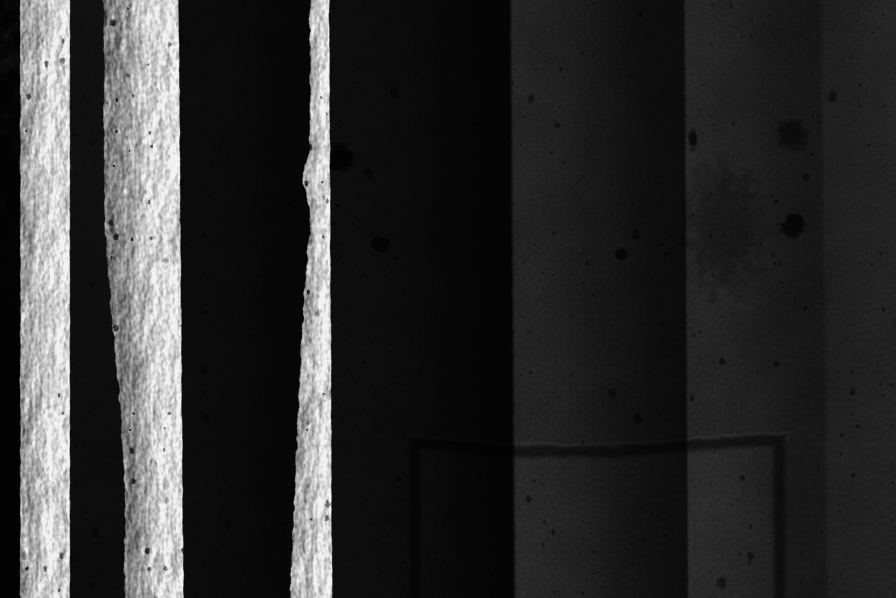
Reproduce this texture procedurally as a WebGL 1 fragment shader.

```glsl
precision highp float;
uniform vec2 u_resolution;

vec2 hash2(vec2 cell) {
  vec2 q = vec2(dot(cell, vec2(127.1, 311.7)), dot(cell, vec2(269.5, 183.3)));
  return fract(sin(q) * 43758.545);
}

float gradDot(vec2 cell, vec2 f, vec2 corner) {
  return dot(hash2(cell + corner) * 2.0 - 1.0, f - corner);
}

float gradientNoise(vec2 p) {
  vec2 cell = floor(p), f = fract(p);
  vec2 w = f * f * f * (f * (f * 6.0 - 15.0) + 10.0);
  float low = mix(gradDot(cell, f, vec2(0.0)), gradDot(cell, f, vec2(1.0, 0.0)), w.x);
  float high = mix(gradDot(cell, f, vec2(0.0, 1.0)), gradDot(cell, f, vec2(1.0)), w.x);
  return mix(low, high, w.y);
}

float fbm(vec2 p) {
  float sum = 0.0, amp = 1.0;
  for (int i = 0; i < 4; i++) {
    sum += amp * gradientNoise(p);
    p = p * 2.03 + 17.3;
    amp *= 0.55;
  }
  return sum;
}

// Soft step centred on an edge
float edge(float x, float at, float soft) {
  return smoothstep(at - soft, at + soft, x);
}

float band(float x, float left, float right, float soft) {
  return edge(x, left, soft) * (1.0 - edge(x, right, soft));
}

// Irregular round mark
float stain(vec2 p, vec2 centre, vec2 radius, float soft) {
  float d = length((p - centre) / radius) + 0.7 * fbm(p * 45.0);
  return 1.0 - smoothstep(1.0 - soft, 1.0 + soft, d);
}

// Small random pits, one candidate per cell
float pits(vec2 p, float scale, float density) {
  vec2 q = p * scale, cell = floor(q);
  vec2 h = hash2(cell), k = hash2(cell + 41.7);
  float radius = mix(0.06, 0.2, k.y * k.y);
  vec2 d = (fract(q) - 0.3 - 0.4 * h) * vec2(1.0, 0.75);
  float r = length(d) + 0.09 * gradientNoise(q * 7.0);
  return step(k.x, density) * (1.0 - smoothstep(radius * 0.5, radius * 1.2, r));
}

// Sunlit plaster strip, shaded towards its left side
float plaster(vec2 p, float left, float right, float shade) {
  float across = clamp((p.x - left) / (right - left), 0.0, 1.0);
  float tone = mix(0.84 - shade, 0.86, smoothstep(0.0, 0.75, across));
  tone += 0.19 * gradientNoise(p * vec2(150.0, 9.0));
  tone += 0.22 * gradientNoise(p * vec2(190.0, 120.0));
  tone += 0.12 * fbm(p * vec2(32.0, 14.0));
  float chip = fbm(p * vec2(48.0, 22.0) + 8.0);
  float relief = chip - fbm((p + vec2(0.004, -0.002)) * vec2(48.0, 22.0) + 8.0);
  tone += 0.45 * relief - 0.35 * smoothstep(0.42, 0.65, chip);
  tone -= 0.45 * pits(p, 34.0, 0.2);
  return clamp(tone, 0.12, 0.95);
}

// Shadowed panel fading from its left edge to its right edge
float panel(float x, float left, float right, float from, float to) {
  return mix(from, to, smoothstep(0.0, 1.0, (x - left) / (right - left)));
}

void main() {
  vec2 p = gl_FragCoord.xy / u_resolution * vec2(1.5, 1.0);
  float down = 1.0 - p.y;
  float soft = max(0.0015, 0.8 / u_resolution.y);
  float rough = 0.004 * fbm(vec2(p.x * 8.0, p.y * 42.0));

  // Shadowed panels
  float e1 = 0.855 + 0.007 * down + rough * 0.4;
  float e2 = 1.146 + 0.006 * down + rough * 0.3;
  float e3 = 1.375 + 0.010 * down + rough * 0.5;
  float wall = panel(p.x, 0.57, e1, 0.052, 0.016);
  wall = mix(wall, panel(p.x, e1, e2, 0.135, 0.045), edge(p.x, e1, 0.004));
  wall = mix(wall, panel(p.x, e2, e3, 0.145, 0.085), edge(p.x, e2, 0.003));
  wall = mix(wall, panel(p.x, e3, 1.5, 0.115, 0.135), edge(p.x, e3, 0.006));
  float recess = panel(p.x, 0.30, 0.51, 0.045, 0.026);
  recess = mix(0.065 - 0.02 * down, recess, edge(p.x, 0.24, 0.02));
  wall = mix(recess, wall, edge(p.x, 0.54, 0.01));
  float gap = 0.012 + 0.09 * smoothstep(0.4, 1.0, p.y) * max(fbm(p * 22.0), 0.0);
  wall = mix(gap, wall, edge(p.x, 0.06, 0.01));

  // Sunken rectangle with a dark groove and a faint lit rim
  float top = 0.257 - 0.012 * smoothstep(0.70, 0.88, p.x) + 0.018 * smoothstep(1.0, 1.3, p.x);
  vec2 box = vec2(abs(p.x - 1.0) - 0.305, p.y - top) + 0.004 * fbm(p * 28.0);
  float rim = max(box.x, box.y);
  wall *= 1.0 + 0.15 * (1.0 - edge(rim, -0.01, 0.008));
  wall *= 1.0 - 0.48 * band(rim, -0.009, 0.009, 0.006);
  wall *= 1.0 + 0.35 * band(rim, 0.010, 0.014, 0.003) * edge(box.y, 0.0, 0.01);

  // Weathering
  wall *= 1.0 + 0.16 * fbm(p * 9.0) + 0.22 * gradientNoise(p * 150.0);
  wall *= 1.0 - 0.5 * pits(p, 22.0, 0.12);
  wall *= 1.0 - 0.4 * pits(p + 3.1, 60.0, 0.12);
  wall *= 1.0 - 0.30 * stain(p, vec2(1.21, 0.62), vec2(0.06, 0.095), 0.5);
  wall *= 1.0 - 0.75 * stain(p, vec2(1.328, 0.623), vec2(0.019), 0.35);
  wall *= 1.0 - 0.55 * stain(p, vec2(1.324, 0.775), vec2(0.024), 0.5);
  wall *= 1.0 - 0.80 * stain(p, vec2(0.567, 0.736), vec2(0.020, 0.024), 0.3);
  wall *= 1.0 - 0.70 * stain(p, vec2(0.638, 0.592), vec2(0.014), 0.35);
  wall *= 1.0 - 0.70 * stain(p, vec2(1.041, 0.576), vec2(0.009), 0.4);
  wall *= 1.0 - 0.70 * stain(p, vec2(1.160, 0.769), vec2(0.007, 0.014), 0.4);

  // Sunlit strips
  float l1 = 0.034 + rough * 0.5, r1 = 0.117 + rough * 0.3;
  float l2 = 0.174 + 0.035 * smoothstep(0.3, 0.85, down) + rough;
  float r2 = 0.299 + 0.008 * down + rough * 0.4;
  float taper = pow(max(down - 0.39, 0.0) / 0.61, 0.7);
  float bump = 0.012 * exp(-pow((down - 0.30) / 0.035, 2.0));
  float l3 = 0.519 - 0.033 * taper - bump + rough;
  float r3 = 0.551 + 0.005 * down + rough * 0.4;
  float tone = wall;
  tone = mix(tone, plaster(p, l1, r1, 0.22), band(p.x, l1, r1, soft));
  tone = mix(tone, plaster(p, l2, r2, 0.38), band(p.x, l2, r2, soft));
  tone = mix(tone, plaster(p, l3, r3, 0.20), band(p.x, l3, r3, soft));

  gl_FragColor = vec4(vec3(clamp(tone, 0.0, 1.0)), 1.0);
}
```
